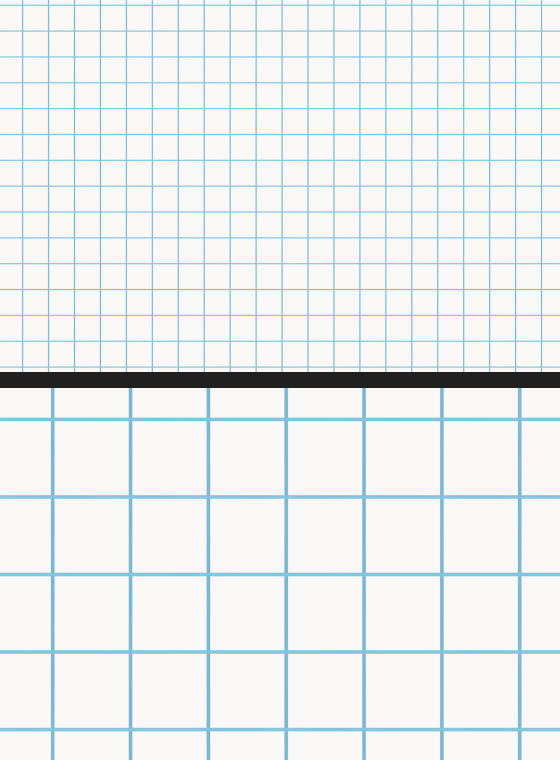
Top, the full canvas; bottom, a detail of the centre.
Give the GLSL for this pattern, as a WebGL 2 fragment shader.

```glsl
#version 300 es
precision highp float;

uniform vec2 u_resolution;
out vec4 fragColor;

const vec3 PAPER = vec3(0.978, 0.973, 0.968);
const vec3 INK_VERTICAL = vec3(0.47, 0.71, 0.82);
const vec3 INK_HORIZONTAL = vec3(0.50, 0.765, 0.865);

// Grid layout as fractions of canvas width (x) and height (y)
const vec2 PITCH = vec2(0.04633, 0.06948);
const vec2 FIRST_LINE = vec2(0.0404, 0.0132);
const float LINE_WIDTH = 0.00215;

float hash(vec2 p) {
    return fract(sin(dot(p, vec2(127.1, 311.7))) * 43758.5453);
}

// Smooth random value along one numbered line
float lineNoise(float along, float lineId) {
    float cell = floor(along);
    float t = smoothstep(0.0, 1.0, along - cell);
    return mix(hash(vec2(cell, lineId)), hash(vec2(cell + 1.0, lineId)), t);
}

// Distance to the nearest line, in cells
float lineDistance(float cellPos) {
    return abs(fract(cellPos + 0.5) - 0.5);
}

float strokeMask(float dist, float width, float softness) {
    return 1.0 - smoothstep(0.5 * width - softness, 0.5 * width + softness, dist);
}

// Ink density varies slightly along each line
float inkDensity(float along, float lineId) {
    return mix(0.94, 1.0, lineNoise(along * 3.0, lineId));
}

void main() {
    vec2 uv = gl_FragCoord.xy / u_resolution;
    vec2 cellPos = (uv - FIRST_LINE) / PITCH;
    vec2 lineId = floor(cellPos + 0.5);

    // Distances in units of canvas width
    vec2 cellSize = PITCH * vec2(1.0, u_resolution.y / u_resolution.x);
    float softness = 0.75 / u_resolution.x;
    float distX = lineDistance(cellPos.x) * cellSize.x;
    float distY = lineDistance(cellPos.y) * cellSize.y;

    float vertical = strokeMask(distX, LINE_WIDTH, softness)
                   * inkDensity(cellPos.y, lineId.x);
    float horizontal = strokeMask(distY, LINE_WIDTH, softness)
                     * inkDensity(cellPos.x, lineId.y + 57.0);

    // Ink over paper
    vec3 color = mix(PAPER, INK_VERTICAL, vertical);
    color = mix(color, INK_HORIZONTAL, horizontal);

    fragColor = vec4(color, 1.0);
}
```
